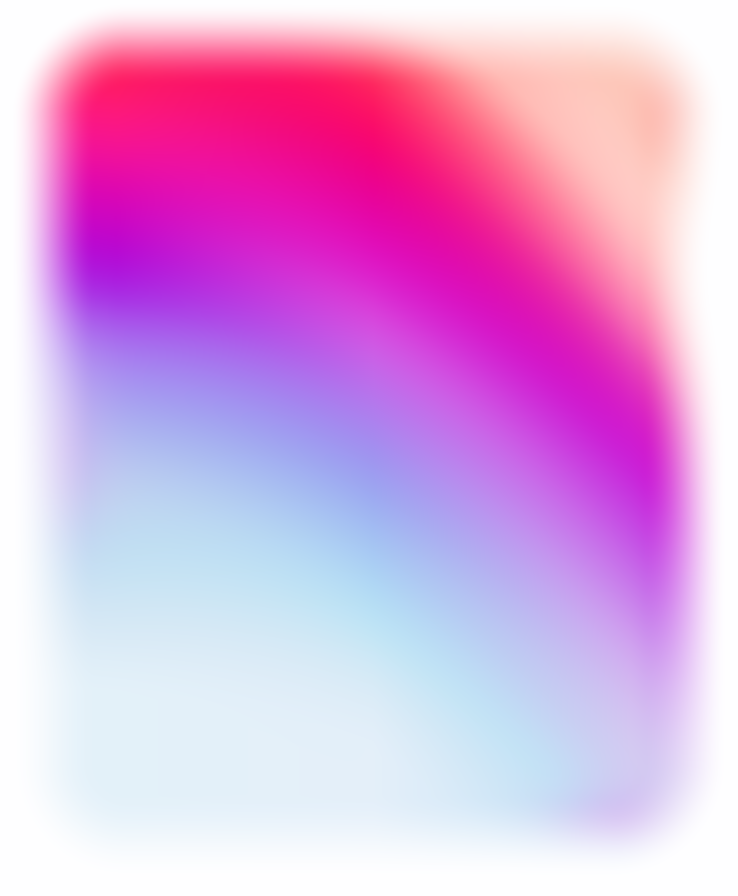
Reproduce this background procedurally as a WebGL 1 fragment shader.

```glsl
precision highp float;
// Soft-edged card filled with curved bands of red, magenta, violet and pale blue on white.

uniform vec2 u_resolution;

const vec3 PAPER = vec3(0.996, 0.996, 1.0);
const vec3 LILAC = vec3(0.83, 0.70, 0.94);
const vec3 SALMON = vec3(0.99, 0.68, 0.65);
const float BAND = 0.078; // spacing of colour stops, in canvas heights

// Quadratic spline weight of a colour stop at signed distance d.
vec4 stop(float d, vec3 color) {
  d = abs(d);
  float tail = max(1.5 - d, 0.0);
  float weight = d < 0.5 ? 0.75 - d * d : 0.5 * tail * tail;
  return vec4(color, 1.0) * weight;
}

vec3 leftRamp(float t) {
  t = clamp(t, 0.0, 9.0);
  vec4 sum = stop(t, vec3(1.0, 0.11, 0.33));
  sum += stop(t - 1.0, vec3(0.99, 0.09, 0.55));
  sum += stop(t - 2.0, vec3(0.84, 0.01, 0.73));
  sum += stop(t - 3.0, vec3(0.66, 0.04, 0.87));
  sum += stop(t - 4.0, vec3(0.65, 0.45, 0.94));
  sum += stop(t - 5.0, vec3(0.65, 0.67, 0.94));
  sum += stop(t - 6.0, vec3(0.75, 0.82, 0.94));
  sum += stop(t - 7.0, vec3(0.75, 0.88, 0.95));
  sum += stop(t - 8.0, vec3(0.84, 0.91, 0.96));
  sum += stop(t - 9.0, vec3(0.90, 0.95, 0.98));
  return sum.rgb / sum.a;
}

vec3 centreRamp(float t) {
  t = clamp(t, 0.0, 11.0);
  vec4 sum = stop(t, vec3(1.0, 0.73, 0.67));
  sum += stop(t - 1.0, vec3(1.0, 0.25, 0.36));
  sum += stop(t - 2.0, vec3(0.99, 0.03, 0.39));
  sum += stop(t - 3.0, vec3(0.91, 0.0, 0.59));
  sum += stop(t - 4.0, vec3(0.87, 0.07, 0.78));
  sum += stop(t - 5.0, vec3(0.84, 0.33, 0.89));
  sum += stop(t - 6.0, vec3(0.70, 0.47, 0.93));
  sum += stop(t - 7.0, vec3(0.60, 0.61, 0.94));
  sum += stop(t - 8.0, vec3(0.64, 0.77, 0.95));
  sum += stop(t - 9.0, vec3(0.72, 0.89, 0.96));
  sum += stop(t - 10.0, vec3(0.85, 0.92, 0.965));
  sum += stop(t - 11.0, vec3(0.90, 0.94, 0.98));
  return sum.rgb / sum.a;
}

vec3 rightRamp(float t) {
  t = clamp(t, 0.0, 11.0);
  vec4 sum = stop(t, vec3(0.99, 0.79, 0.73));
  sum += stop(t - 1.0, vec3(1.0, 0.82, 0.79));
  sum += stop(t - 2.0, vec3(1.0, 0.75, 0.75));
  sum += stop(t - 3.0, vec3(0.99, 0.51, 0.69));
  sum += stop(t - 4.0, vec3(0.88, 0.17, 0.73));
  sum += stop(t - 5.0, vec3(0.80, 0.08, 0.83));
  sum += stop(t - 6.0, vec3(0.77, 0.26, 0.89));
  sum += stop(t - 7.0, vec3(0.78, 0.47, 0.92));
  sum += stop(t - 8.0, vec3(0.82, 0.67, 0.94));
  sum += stop(t - 9.0, vec3(0.83, 0.78, 0.945));
  sum += stop(t - 10.0, vec3(0.82, 0.82, 0.95));
  sum += stop(t - 11.0, vec3(0.75, 0.89, 0.965));
  return sum.rgb / sum.a;
}

// Depth below the curved magenta crest, in bands.
float bandDepth(vec2 p) {
  float crest = 0.147 + p.x * (0.566 * p.x - 0.073);
  return (1.0 - p.y - crest) / BAND;
}

float glow(vec2 p, vec2 centre, vec2 radius) {
  vec2 d = (p - centre) / radius;
  return exp(-dot(d, d));
}

float roundedBox(vec2 p, vec2 halfSize, float radius) {
  vec2 q = abs(p) - halfSize + radius;
  return length(max(q, 0.0)) + min(max(q.x, q.y), 0.0) - radius;
}

void main() {
  vec2 p = gl_FragCoord.xy / u_resolution;
  vec2 aspect = vec2(1.0, u_resolution.y / u_resolution.x);

  // Bands, blended across the card
  float t = bandDepth(p);
  vec3 color = mix(leftRamp(t + 1.0), centreRamp(t + 3.5),
                   clamp((p.x - 0.158) / 0.348, 0.0, 1.0));
  color = mix(color, rightRamp(t + 5.0), clamp((p.x - 0.506) / 0.347, 0.0, 1.0));

  // Tints near the rim
  color = mix(color, SALMON, 0.7 * glow(p, vec2(0.915, 0.87), vec2(0.06, 0.065)));
  color = mix(color, LILAC, 0.75 * glow(p, vec2(0.84, 0.08), vec2(0.09, 0.045)));
  color = mix(color, LILAC, 0.65 * glow(p, vec2(0.08, 0.51), vec2(0.06, 0.11)));

  // Blurred card edge, pinched at the upper right
  float edge = roundedBox((p - vec2(0.5, 0.508)) * aspect,
                          vec2(0.428, 0.442 * aspect.y), 0.10);
  edge += 0.022 * glow(p, vec2(0.98, 0.70), vec2(0.12, 0.10));
  float cover = 1.0 - smoothstep(-0.058, 0.058, edge);
  gl_FragColor = vec4(mix(PAPER, color, cover), 1.0);
}
```
